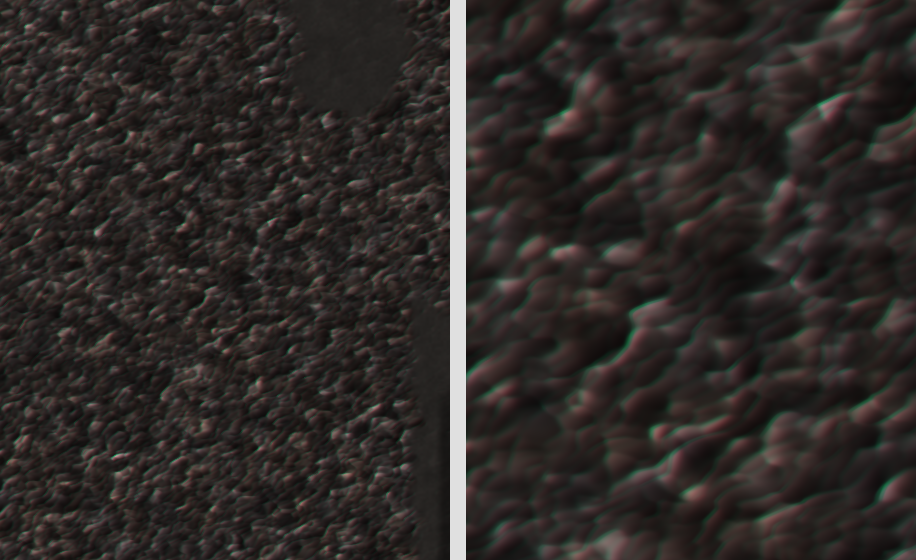
Left: the whole. Right: its middle third, enlarged.
Reproduce this texture procedurally as a Shadertoy shader.

```glsl
#define GRAIN_SCALE 62.0
#define GRAIN_TILT 0.45
#define GRAIN_STRETCH vec2(0.75, 1.25)
#define SOFTNESS 6.0
#define CONTRAST 0.88
#define FRINGE vec2(0.0011, -0.0004)
#define GRAVEL_COLOR vec3(0.158, 0.140, 0.132)
#define BARE_COLOR vec3(0.148, 0.139, 0.131)
#define LIGHT_DIR vec2(-0.45, 0.89)

// Sine-free hashes
float hash(vec2 p) {
    vec3 h = fract(vec3(p.xyx) * 0.1031);
    h += dot(h, h.yzx + 33.33);
    return fract((h.x + h.y) * h.z);
}

vec2 hash2(vec2 p) {
    return vec2(hash(p + 17.0), hash(p + 71.0));
}

float noise(vec2 p) {
    vec2 i = floor(p), f = fract(p);
    f = f * f * (3.0 - 2.0 * f);
    vec2 e = vec2(0.0, 1.0);
    return mix(mix(hash(i), hash(i + e.yx), f.x),
               mix(hash(i + e.xy), hash(i + e.yy), f.x), f.y);
}

// Softly blended stones: random tone plus a slope lit from one side
float stones(vec2 p) {
    vec2 cell = floor(p), f = fract(p);
    float sum = 0.0, total = 0.0;
    for (int y = -1; y <= 1; y++) {
        for (int x = -1; x <= 1; x++) {
            vec2 o = vec2(x, y);
            vec2 id = cell + o + 200.0;
            vec2 d = f - o - hash2(id);
            float weight = exp(-SOFTNESS * dot(d, d));
            float tone = hash(id) - 0.5;
            sum += weight * (tone + 0.6 * dot(d, LIGHT_DIR));
            total += weight;
        }
    }
    return sum / total;
}

// Log brightness of the gravel
float gravel(vec2 p) {
    float c = cos(GRAIN_TILT), s = sin(GRAIN_TILT);
    vec2 q = vec2(c * p.x + s * p.y, c * p.y - s * p.x);
    q += 0.008 * (vec2(noise(p * 40.0), noise(p * 40.0 + 50.0)) - 0.5);
    q *= GRAIN_STRETCH * GRAIN_SCALE;
    float coarse = stones(q);
    float fine = stones(q * 1.8 + 31.0);
    float pits = smoothstep(0.7, 1.0, noise(p * 30.0 + 9.0));
    float glint = smoothstep(0.22, 0.5, coarse);
    float broad = noise(p * 6.0 + 3.0) - 0.5;
    return CONTRAST * (coarse + 0.9 * fine) + 0.25 * glint - 0.3 * pits + 0.1 * broad;
}

// Coverage of the bare, worn areas
float bareMask(vec2 p) {
    float wobble = 0.035 * (noise(p * 28.0) - 0.5) + 0.025 * (noise(p * 70.0) - 0.5);
    vec2 d = p - vec2(0.62, max(p.y, 0.89));
    float hollow = length(d) - 0.105 + wobble;
    float strip = max(0.738 - p.x, 0.5 * (p.y - 0.46)) + wobble;
    return 1.0 - smoothstep(-0.022, 0.014, min(hollow, strip));
}

void mainImage(out vec4 fragColor, in vec2 fragCoord) {
    vec2 p = fragCoord / iResolution.y;

    // Red and green-blue are slightly out of register
    float red = gravel(p - FRINGE);
    float cyan = gravel(p + FRINGE);
    vec3 color = GRAVEL_COLOR * exp(vec3(red, cyan, mix(cyan, red, 0.3)));

    // Mild mineral tints
    float tint = noise(p * 45.0 + 80.0) - 0.5;
    color *= 1.0 + tint * vec3(0.12, 0.0, -0.12);

    // Bare ground with faint streaks
    float streaks = noise(vec2(p.x * 60.0 - p.y * 25.0, p.y * 40.0)) - 0.5;
    float grit = noise(p * 190.0) - 0.5;
    vec3 bare = BARE_COLOR * (1.0 + 0.16 * streaks + 0.1 * grit);
    bare *= 1.0 - 0.4 * smoothstep(0.775, 0.795, p.x) * smoothstep(0.34, 0.26, p.y);
    color = mix(color, bare, 0.93 * bareMask(p));

    fragColor = vec4(clamp(color, 0.0, 1.0), 1.0);
}
```
